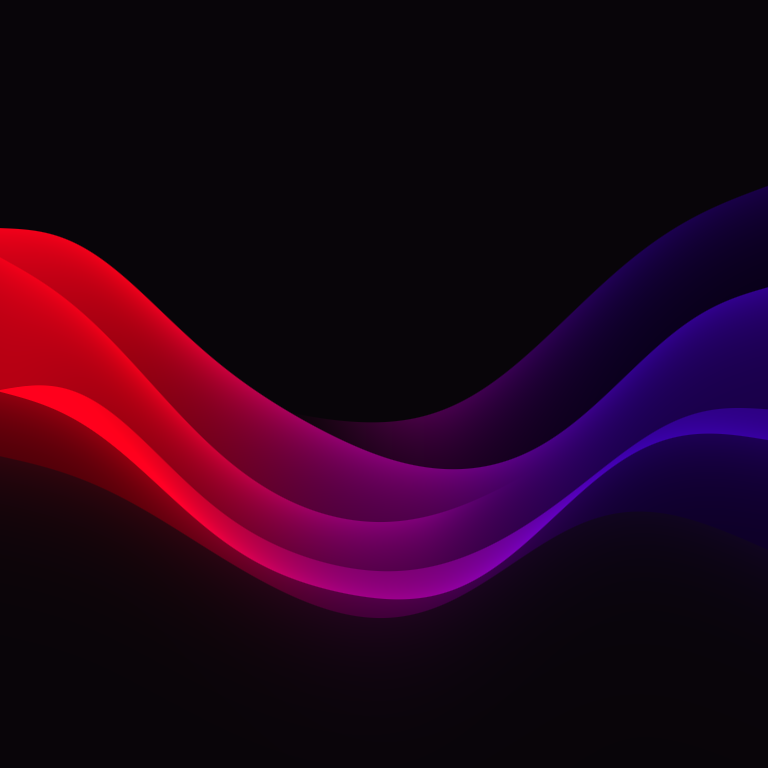
A Shadertoy shader for this background:

```glsl
// Overlapping silky waves running from red through magenta to indigo on near-black.

const float PI = 3.14159265;

// Colours
const vec3 NIGHT   = vec3(0.033, 0.020, 0.035);
const vec3 RED     = vec3(0.95, 0.00, 0.10);
const vec3 MAGENTA = vec3(0.54, 0.00, 0.46);
const vec3 INDIGO  = vec3(0.19, 0.00, 0.55);

// Brightness at the rim of each sheet, and deep inside it
const vec2 BACK_GAIN   = vec2(0.62, 0.17);
const vec2 UPPER_GAIN  = vec2(1.00, 0.50);
const vec2 MIDDLE_GAIN = vec2(1.00, 0.50);
const vec2 RIBBON_GAIN = vec2(1.15, 0.85);
const vec2 LOWER_GAIN  = vec2(0.60, 0.25);
const float GLOW_GAIN  = 0.16;

// Distances over which the light fades
const float BACK_FADE   = 0.065;
const float SHEET_FADE  = 0.050;
const float RIBBON_FADE = 0.030;
const float LOWER_FADE  = 0.060;
const float GLOW_FADE   = 0.065;

// Height of a wave: a line between its ends plus seven layered sines
float wave(float x, vec2 ends, vec3 broad, vec4 fine) {
    float a = PI * x;
    return mix(ends.x, ends.y, x)
         + dot(broad, sin(a * vec3(1.0, 2.0, 3.0)))
         + dot(fine, sin(a * vec4(4.0, 5.0, 6.0, 7.0)));
}

// Colour of the light along the horizontal axis
vec3 spectrum(float x) {
    vec3 warm = mix(RED, MAGENTA, smoothstep(0.15, 0.50, x));
    return mix(warm, INDIGO, smoothstep(0.45, 0.85, x));
}

// Smooth coverage of the area below an edge
float coverage(float depth) {
    return clamp(0.5 + depth / fwidth(depth), 0.0, 1.0);
}

// Brightness falling from the rim into the sheet
float shade(float depth, vec2 gain, float fade) {
    return mix(gain.y, gain.x, exp(-max(depth, 0.0) / fade));
}

void mainImage(out vec4 fragColor, in vec2 fragCoord) {
    vec2 uv = fragCoord / iResolution.xy;
    float x = uv.x;
    vec3 light = spectrum(x);

    // Depth below each edge, from back to front
    float back = wave(x, vec2(0.609, 0.758), vec3(-0.2091, -0.0055, 0.0292),
                      vec4(-0.0072, 0.0052, 0.0023, 0.0)) - uv.y;
    float upper = wave(x, vec2(0.703, 0.626), vec3(-0.2400, 0.0342, 0.0313),
                       vec4(-0.0021, 0.0146, 0.0007, 0.0031)) - uv.y;
    float middle = wave(x, vec2(0.665, 0.499), vec3(-0.2360, -0.0273, 0.0316),
                        vec4(0.0042, 0.0071, 0.0020, 0.0012)) - uv.y;
    float ribbon = wave(x, vec2(0.492, 0.467), vec3(-0.1902, -0.0022, 0.0451),
                        vec4(0.0035, 0.0149, 0.0027, 0.0029)) - uv.y;
    float lower = wave(x, vec2(0.490, 0.427), vec3(-0.2030, -0.0239, 0.0463),
                       vec4(-0.0062, 0.0105, 0.0041, -0.0005)) - uv.y;
    float floorEdge = wave(x, vec2(0.406, 0.284), vec3(-0.1023, -0.0363, 0.0472),
                           vec4(-0.0026, -0.0005, 0.0027, -0.0003)) - uv.y;

    // Back sheet, appearing from the centre to the right
    vec3 color = NIGHT;
    float backAlpha = smoothstep(0.35, 0.60, x) * coverage(back);
    float backDim = 1.0 - 0.2 * smoothstep(0.75, 1.0, x);
    color = mix(color, light * backDim * shade(back, BACK_GAIN, BACK_FADE), backAlpha);

    // Upper and middle sheets, lit more evenly at the left
    vec2 leftLift = vec2(0.0, 0.24 * (1.0 - smoothstep(0.0, 0.28, x)));
    color = mix(color, light * shade(upper, UPPER_GAIN + leftLift, SHEET_FADE), coverage(upper));
    float middleAlpha = (1.0 - smoothstep(0.54, 0.70, x)) * coverage(middle);
    color = mix(color, light * shade(middle, MIDDLE_GAIN + leftLift, SHEET_FADE), middleAlpha);

    // Bright ribbon, strongest along its lower edge and near its twist
    float twist = (x - 0.70) / 0.13;
    float ribbonGain = shade(-lower, RIBBON_GAIN + leftLift, RIBBON_FADE)
                     * (1.0 + 0.25 * exp(-twist * twist));
    color = mix(color, light * ribbonGain, coverage(ribbon));

    // Dim lower sheet
    color = mix(color, light * shade(lower, LOWER_GAIN, LOWER_FADE), coverage(lower));

    // Soft glow beneath everything
    float glow = GLOW_GAIN * exp(-max(floorEdge, 0.0) / GLOW_FADE);
    color = mix(color, NIGHT + light * glow, coverage(floorEdge));

    fragColor = vec4(color, 1.0);
}
```
